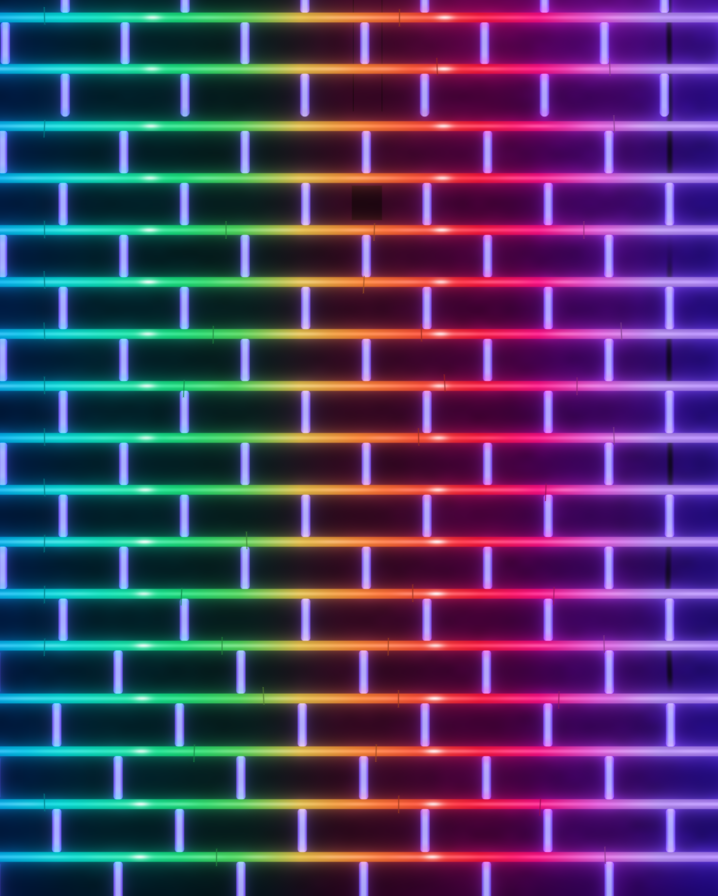
This pattern is drawn by a Shadertoy shader. Its source:

```glsl
// Running-bond brick wall outlined in neon tubes, with a rainbow running left to right.
#define ROWS 17
#define TUBE_HALF 0.0068
#define POST_HALF 0.0064
#define POST_GAP 0.0115
#define HALO_SIZE 0.011
#define HALO_GAIN 0.30
#define WALL_GRAIN 0.35
#define TIE_CHANCE 0.62
#define POST_CORE vec3(0.66, 0.65, 0.97)
#define POST_RIM vec3(0.44, 0.30, 0.93)

// Evenly spaced colour stops from the left edge to the right
const vec3 TUBE_STOPS[13] = vec3[13](
    vec3(0.0, 0.70, 0.95), vec3(0.0, 0.86, 0.86), vec3(0.05, 0.90, 0.68),
    vec3(0.08, 0.88, 0.48), vec3(0.30, 0.85, 0.35), vec3(0.90, 0.75, 0.28),
    vec3(1.0, 0.52, 0.20), vec3(1.0, 0.30, 0.20), vec3(1.0, 0.08, 0.24),
    vec3(1.0, 0.05, 0.52), vec3(0.90, 0.35, 0.88), vec3(0.72, 0.55, 0.97),
    vec3(0.68, 0.50, 1.0));
const vec3 WALL_STOPS[7] = vec3[7](
    vec3(0.0, 0.07, 0.20), vec3(0.0, 0.085, 0.125), vec3(0.01, 0.075, 0.09),
    vec3(0.15, 0.01, 0.11), vec3(0.22, 0.0, 0.20), vec3(0.19, 0.0, 0.33),
    vec3(0.10, 0.02, 0.42));

vec3 tubeColor(float x) {
    float t = clamp(x, 0.0, 0.9999) * 12.0;
    int i = int(t);
    return mix(TUBE_STOPS[i], TUBE_STOPS[i + 1], fract(t));
}

vec3 wallColor(float x) {
    float t = clamp(x, 0.0, 0.9999) * 6.0;
    int i = int(t);
    return mix(WALL_STOPS[i], WALL_STOPS[i + 1], smoothstep(0.0, 1.0, fract(t)));
}

float hash(vec2 p) {
    vec3 q = fract(vec3(p.xyx) * 0.1031);
    q += dot(q, q.yzx + 33.33);
    return fract((q.x + q.y) * q.z);
}

float noise(vec2 p) {
    vec2 i = floor(p), f = fract(p);
    f = f * f * (3.0 - 2.0 * f);
    return mix(mix(hash(i), hash(i + vec2(1, 0)), f.x),
               mix(hash(i + vec2(0, 1)), hash(i + vec2(1, 1)), f.x), f.y);
}

// Three mounted panels; returns tube height, row pitch, brick length, side shift
vec4 rowLayout(int row) {
    float r = float(row);
    if (row < 2) return vec4(0.0244 + 0.0717 * r, 0.0717, 0.1669, 0.0073);
    if (row < 12) return vec4(0.1759 + 0.0725 * (r - 2.0), 0.0725, 0.1689, 0.0035);
    return vec4(0.9007 + 0.0737 * (r - 12.0), 0.0737, 0.1710, -0.0065);
}

float boxDistance(vec2 p, vec2 halfSize) {
    vec2 q = abs(p) - halfSize;
    return length(max(q, 0.0)) + min(max(q.x, q.y), 0.0);
}

float cover(float d, float soft) { return smoothstep(soft, -soft, d); }

// Wall paint, grain and the hardware behind the tubes
vec3 wall(vec2 p, float soft) {
    float grain = 0.6 * noise(p * vec2(9, 14)) + 0.4 * noise(p * vec2(45, 60));
    vec3 col = wallColor(p.x) * (1.0 + WALL_GRAIN * (grain - 0.5));
    col += vec3(0.10, 0.0, 0.06) * exp(-9.0 * p.y) * smoothstep(0.4, 0.6, p.x);
    float bend = 0.004 * (noise(vec2(3.0, p.y * 6.0)) - 0.5);
    float cable = abs(p.x - 0.932 - bend) - 0.0035;
    col *= 1.0 - 0.75 * cover(cable, 0.003) * smoothstep(0.3, 0.6, noise(vec2(8.0, p.y * 9.0)));
    float bracket = boxDistance(p - vec2(0.511, 0.283), vec2(0.021, 0.024));
    float wires = boxDistance(vec2(abs(p.x - 0.512) - 0.02, p.y - 0.07), vec2(0.0005, 0.085));
    return col * (1.0 - 0.55 * cover(min(bracket, wires), soft));
}

void mainImage(out vec4 fragColor, in vec2 fragCoord) {
    // Canvas width is one unit; y runs down from the top
    vec2 p = vec2(fragCoord.x / iResolution.x, (1.0 - fragCoord.y / iResolution.y) * 1.25);
    float soft = max(0.0014, 0.8 / iResolution.x);
    vec3 neon = tubeColor(p.x);
    vec3 col = wall(p, soft);

    for (int row = -1; row < ROWS; row++) {
        vec4 layout_ = rowLayout(row);
        float dy = p.y - layout_.x;

        // Upright posts, shifted half a brick on odd rows
        float stagger = layout_.w + 0.5 * layout_.z * float(row & 1);
        float dx = p.x - stagger;
        dx -= layout_.z * round(dx / layout_.z);
        float along = abs(dy - 0.5 * layout_.y);
        float reach = 0.5 * layout_.y - POST_GAP;
        float post = length(vec2(dx, max(along - reach, 0.0))) - POST_HALF;
        col += POST_RIM * 0.22 * exp(-max(post, 0.0) / 0.008);
        vec3 postCol = mix(POST_CORE, POST_RIM, smoothstep(0.25, 1.0, abs(dx) / POST_HALF));
        postCol = mix(postCol, mix(POST_RIM, neon, 0.3), 0.3 * smoothstep(0.6, 1.1, along / reach));
        col = mix(col, postCol, cover(post, soft));

        // Horizontal tube with a bright core and two hot spots
        float tube = abs(dy) - TUBE_HALF;
        col += neon * HALO_GAIN * exp(-max(tube, 0.0) / HALO_SIZE);
        float core = exp(-dy * dy / (0.18 * TUBE_HALF * TUBE_HALF));
        float streak = noise(vec2(p.x * 28.0, float(row) + 5.0));
        vec2 spotX = (p.x - vec2(0.213, 0.620) + 0.015 * p.y) / 0.012;
        vec2 spot = exp(-spotX * spotX);
        float white = core * (0.10 + 0.18 * streak) + (spot.x + spot.y) * (0.15 + 0.5 * core);
        vec3 tubeCol = mix(neon * (0.88 + 0.12 * core), vec3(1.0), white);
        col = mix(col, tubeCol, cover(tube, soft));

        // Thin wire ties, irregularly spaced
        for (int k = 0; k < 4; k++) {
            vec2 seed = vec2(row + 7, k + 3);
            float jitter = hash(seed) - 0.5;
            float x = 0.062 + 0.25 * float(k) + 0.12 * jitter * min(float(k), 1.0);
            float tie = boxDistance(vec2(p.x - x - 0.1 * dy * jitter, dy + 0.008 * jitter), vec2(0.0008, 0.012));
            float present = step(hash(seed.yx + 19.0), TIE_CHANCE);
            col = mix(col, neon * 0.6, 0.75 * present * cover(tie, soft));
        }
    }
    fragColor = vec4(clamp(col, 0.0, 1.0), 1.0);
}
```
